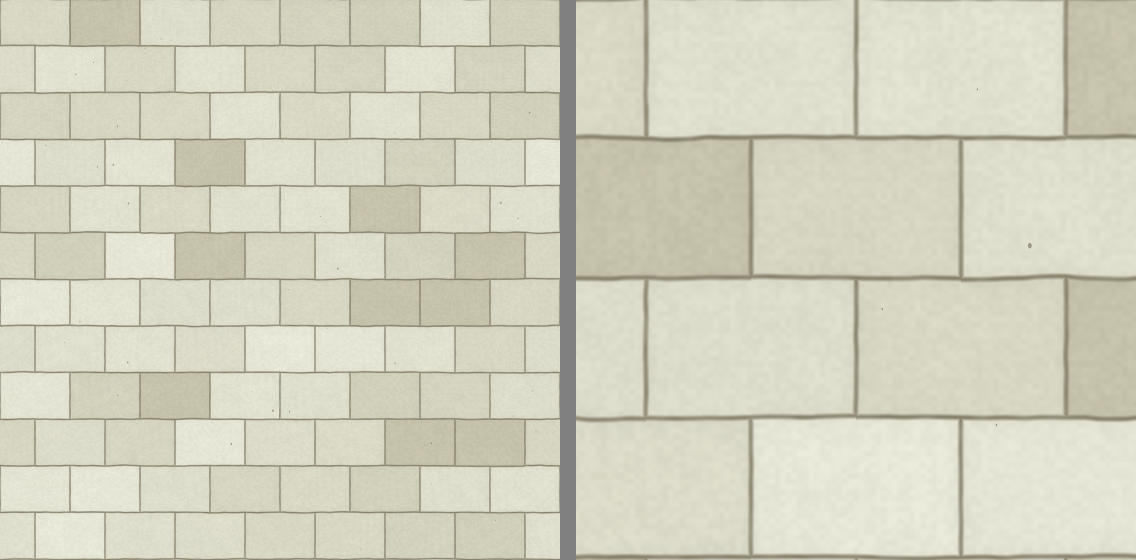
Left, the full canvas; right, a detail of the centre.
Give the GLSL for this texture, as a Shadertoy shader.

```glsl
// Pale stone slabs in a half-offset bond, with ragged bed joints, fine grain and sparse pits.

const vec2 GRID = vec2(8.0, 12.0);            // slabs across and down
const vec3 LIGHT_STONE = vec3(0.912, 0.912, 0.852);
const vec3 MID_STONE = vec3(0.815, 0.812, 0.728);
const vec3 DARK_STONE = vec3(0.780, 0.765, 0.672);
const vec3 JOINT_COLOR = vec3(0.520, 0.495, 0.410);
const float DARK_SHARE = 0.10;                // share of slabs in the dark stone
const float JOINT_HALF_WIDTH = 0.0013;
const float JOINT_SOFTNESS = 0.0013;
const float BED_SHIFT = 0.0015;               // height of bed joints above the grid
const float BED_WOBBLE = 0.0032;
const float SIDE_WOBBLE = 0.0006;
const float EDGE_SHADE = 0.035;
const float EDGE_REACH = 0.004;
const float GRAIN_SCALE = 300.0;
const float GRAIN_AMOUNT = 0.036;
const float MOTTLE_AMOUNT = 0.014;
const float PIT_CELLS = 32.0;
const float PIT_SHARE = 0.035;

float hash(vec2 p) {
    return fract(sin(dot(p, vec2(127.1, 311.7))) * 43758.5453);
}

float noise(vec2 p) {
    vec2 i = floor(p), f = fract(p);
    f = f * f * (3.0 - 2.0 * f);
    return mix(mix(hash(i), hash(i + vec2(1, 0)), f.x),
               mix(hash(i + vec2(0, 1)), hash(i + vec2(1, 1)), f.x), f.y);
}

// Horizontal position in slab units; even rows are offset by half a slab
float slabX(float x, float row) {
    return x * GRID.x + 0.5 * (1.0 - mod(row, 2.0));
}

// Height of a bed joint, following the lower edge of the slab above it
float bedHeight(float x, float row) {
    float wrapped = mod(row, GRID.y);
    float slab = mod(floor(slabX(x, row)), GRID.x);
    float ragged = 0.55 * noise(vec2(x * 26.0, wrapped * 7.0 + 3.0))
                 + 0.25 * noise(vec2(x * 85.0, wrapped * 5.0 + 140.0))
                 + 0.20 * hash(vec2(slab, wrapped) + 61.0);
    return row / GRID.y + BED_SHIFT + BED_WOBBLE * (ragged - 0.5);
}

float jointMask(float dist, float pixel) {
    float soft = max(JOINT_SOFTNESS, 0.7 * pixel);
    return 1.0 - smoothstep(JOINT_HALF_WIDTH - soft, JOINT_HALF_WIDTH + soft, dist);
}

vec3 slabColor(vec2 id) {
    float pick = hash(id + 17.0);
    float tone = (pick - DARK_SHARE) / (1.0 - DARK_SHARE);
    return pick < DARK_SHARE ? DARK_STONE : mix(MID_STONE, LIGHT_STONE, tone);
}

// Small dark pits, at most one per cell
float pitMask(vec2 uv, float pixel) {
    vec2 cell = floor(uv * PIT_CELLS);
    vec2 jitter = 0.2 + 0.6 * vec2(hash(cell + 5.3), hash(cell + 9.7));
    float radius = mix(0.0004, 0.0016, pow(hash(cell + 23.1), 2.0));
    float dist = length((uv - (cell + jitter) / PIT_CELLS) * vec2(1.2, 0.85));
    float present = step(hash(cell + 41.9), PIT_SHARE);
    return present * (1.0 - smoothstep(radius - 0.5 * pixel, radius + 0.7 * pixel, dist));
}

void mainImage(out vec4 fragColor, in vec2 fragCoord) {
    vec2 uv = fragCoord / iResolution.xy;
    float pixel = 1.0 / iResolution.y;

    // Slab lookup and distances to its joints
    float bed = floor((uv.y - BED_SHIFT) * GRID.y + 0.5);
    float bedOffset = uv.y - bedHeight(uv.x, bed);
    float row = bed - step(bedOffset, 0.0);
    float sway = SIDE_WOBBLE * (noise(vec2(uv.x * GRID.x, uv.y * 90.0)) - 0.5);
    float across = slabX(uv.x + sway, row);
    float sideDist = (0.5 - abs(fract(across) - 0.5)) / GRID.x;
    float bedDist = abs(bedOffset);
    vec2 id = mod(vec2(floor(across), row), GRID);

    // Stone surface: tone, grain, mottling and pits
    vec3 color = slabColor(id);
    float grain = noise(uv * GRAIN_SCALE) - 0.5;
    float mottle = noise(uv * 38.0 + id * 13.0) - 0.5;
    color += GRAIN_AMOUNT * grain + MOTTLE_AMOUNT * mottle;
    color = mix(color, JOINT_COLOR, 0.75 * pitMask(uv, pixel));

    // Soft edge shade, then the joints
    color *= 1.0 - EDGE_SHADE * exp(-min(sideDist, bedDist) / EDGE_REACH);
    float joint = max(0.92 * jointMask(sideDist, pixel), jointMask(bedDist, pixel));
    joint *= 0.9 + 0.2 * (noise(uv * 120.0) - 0.5);
    color = mix(color, JOINT_COLOR, joint);

    fragColor = vec4(color, 1.0);
}
```
